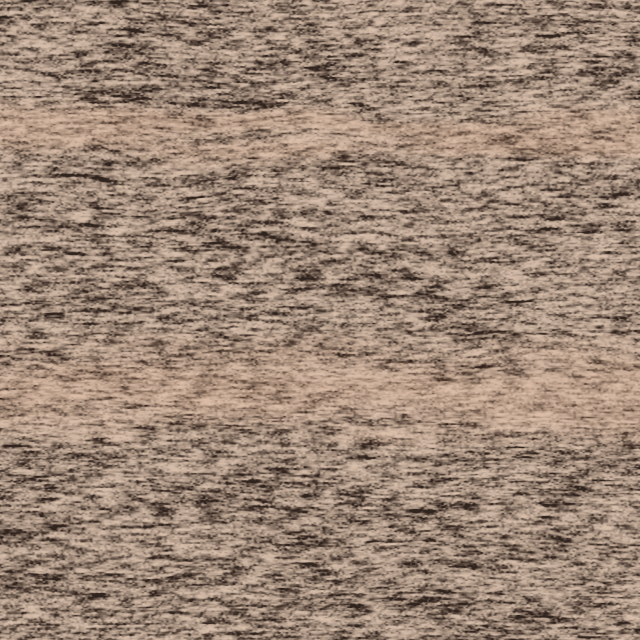
This texture is drawn by a three.js fragment shader. Its source:

```glsl
// Weathered wood with short dark pores running along a horizontal grain.
// Layers of stretched row noise are summed into one roughly normal value,
// lifted in pale bands, then coloured through a six-step brown ramp.

varying vec2 vUv;

// Ramp colours, dark to light
const vec3 PORE  = vec3(0.19, 0.14, 0.12);
const vec3 UMBER = vec3(0.35, 0.28, 0.24);
const vec3 BROWN = vec3(0.47, 0.40, 0.35);
const vec3 TAUPE = vec3(0.59, 0.51, 0.45);
const vec3 TAN   = vec3(0.69, 0.60, 0.53);
const vec3 CREAM = vec3(0.78, 0.69, 0.62);
const vec3 BAND_TINT = vec3(0.018, -0.004, -0.016);
const float HIGHLIGHT = 0.08;

// Noise cells across and up the canvas
const vec2 PATCH_CELLS  = vec2(7.0, 38.0);
const vec2 STREAK_CELLS = vec2(27.0, 205.0);
const vec2 FIBRE_CELLS  = vec2(65.0, 290.0);
const vec2 SPECK_CELLS  = vec2(250.0, 390.0);
const vec2 PORE_CELLS   = vec2(20.0, 185.0);

// Layer strengths, in standard deviations
const float PATCH_AMOUNT  = 0.20;
const float STREAK_AMOUNT = 0.46;
const float FIBRE_AMOUNT  = 0.57;
const float SPECK_AMOUNT  = 0.48;
const float PORE_AMOUNT   = 0.90;

// Pale bands: height, half width
const vec2 UPPER_BAND = vec2(0.800, 0.028);
const vec2 LOWER_BAND = vec2(0.400, 0.062);
const float BAND_LIFT = 0.55;
const float BAND_CALM = 0.22;
const float BASE_TONE = 0.0;
const float WAVER = 0.0025;
const float NOISE_DEVIATION = 0.2145;

float hash(vec2 p) {
  return fract(sin(dot(p, vec2(127.1, 311.7))) * 43758.5453);
}

// One row of smooth noise, slid sideways so that cells form no columns
float rowNoise(float x, float row) {
  x += 40.0 * hash(vec2(row, 7.3));
  float cell = floor(x);
  float blend = smoothstep(0.0, 1.0, x - cell);
  return mix(hash(vec2(cell, row)), hash(vec2(cell + 1.0, row)), blend);
}

// Stretched noise with zero mean and unit deviation
float grain(vec2 p, float seed) {
  float row = floor(p.y);
  float blend = smoothstep(0.0, 1.0, p.y - row);
  row += seed;
  float n = mix(rowNoise(p.x, row), rowNoise(p.x, row + 1.0), blend);
  return (n - 0.5) / NOISE_DEVIATION;
}

float paleBand(float y, vec2 band) {
  float d = (y - band.x) / band.y;
  return exp(-d * d);
}

float span(float z, float low, float high) {
  return clamp((z - low) / (high - low), 0.0, 1.0);
}

// Stops follow the normal curve, so each colour keeps its share
vec3 woodRamp(float z) {
  vec3 c = mix(PORE, UMBER, span(z, -2.4, -1.6));
  c = mix(c, BROWN, span(z, -1.6, -1.0));
  c = mix(c, TAUPE, span(z, -1.0, -0.45));
  c = mix(c, TAN, span(z, -0.45, 0.2));
  c = mix(c, CREAM, span(z, 0.2, 1.1));
  return c * (1.0 + HIGHLIGHT * span(z, 1.1, 2.2));
}

void main() {
  // Gentle waver of the fibres
  vec2 p = vUv;
  p.y += WAVER * grain(p * vec2(6.0, 9.0), 11.0);

  // Pale bands with ragged edges
  float bandY = p.y + 0.012 * vUv.x + 0.012 * grain(p * PATCH_CELLS, 500.0);
  float band = paleBand(bandY, UPPER_BAND) + paleBand(bandY, LOWER_BAND);

  // Grain layers, coarse to fine
  float z = PATCH_AMOUNT * grain(p * PATCH_CELLS, 100.0);
  z += STREAK_AMOUNT * grain(p * STREAK_CELLS, 900.0);
  z += FIBRE_AMOUNT * grain(p * FIBRE_CELLS, 1700.0);
  z += SPECK_AMOUNT * grain(p * SPECK_CELLS, 2600.0);

  // Sparse long pores cut into the grain
  z -= PORE_AMOUNT * smoothstep(0.9, 1.7, grain(p * PORE_CELLS, 3900.0));
  z = z * (1.0 - BAND_CALM * band) + BASE_TONE + BAND_LIFT * band;

  vec3 color = woodRamp(z) + BAND_TINT * band;
  gl_FragColor = vec4(color, 1.0);
}
```
